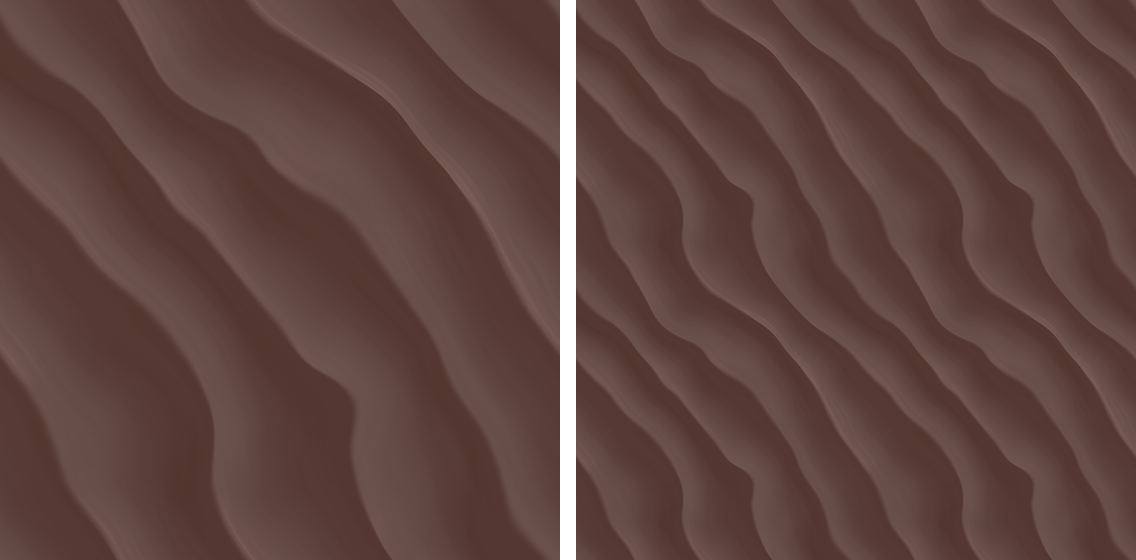
Left, the tile; right, the same tile 2 across and 2 down.
Give the GLSL for this texture, as a WebGL 1 fragment shader.

```glsl
precision highp float;
uniform vec2 u_resolution;

float hash(vec2 cell) {
  return fract(sin(dot(cell, vec2(127.1, 311.7))) * 43758.5453);
}

// Value noise that wraps after a whole number of cells
float noise(vec2 p, vec2 period, float seed) {
  vec2 i = floor(p), f = fract(p);
  f = f * f * f * (f * (f * 6.0 - 15.0) + 10.0);
  vec2 a = mod(i, period) + seed, b = mod(i + 1.0, period) + seed;
  return mix(mix(hash(a), hash(vec2(b.x, a.y)), f.x),
             mix(hash(vec2(a.x, b.y)), hash(b), f.x), f.y);
}

float tileNoise(vec2 uv, float cells, float seed) {
  return noise(uv * cells, vec2(cells), seed);
}

// Noise drawn out along the ridges
float streakNoise(vec2 flow, vec2 cells, float seed) {
  return noise(flow * cells, cells, seed);
}

void main() {
  vec2 uv = gl_FragCoord.xy / u_resolution;

  // Bend the diagonal ridges; the whole-number shear keeps the tile closed
  float bend = 0.65 * (tileNoise(uv, 3.0, 7.0) - 0.5)
             + 0.28 * (tileNoise(uv, 6.0, 23.0) - 0.5)
             + 0.04 * (tileNoise(uv, 13.0, 41.0) - 0.5);
  vec2 flow = vec2(4.0 * uv.x + 3.0 * uv.y + bend, uv.x + uv.y);

  float broad = streakNoise(flow, vec2(7.0, 11.0), 3.0) - 0.5;
  float medium = streakNoise(flow, vec2(22.0, 17.0), 59.0) - 0.5;
  float fine = streakNoise(flow, vec2(57.0, 26.0), 83.0) - 0.5;
  float patches = smoothstep(0.4, 0.85, tileNoise(uv, 5.0, 97.0));

  // Each ridge has an abrupt lower flank and a long fading upper one
  float across = fract(flow.x);
  float softness = mix(0.1, 0.025, smoothstep(0.2, 0.7, tileNoise(uv, 4.0, 131.0)));
  float edge = smoothstep(0.0, softness, across);
  float reach = 0.86 + 0.22 * (tileNoise(uv, 3.0, 151.0) - 0.5);
  float light = edge * (1.0 - smoothstep(0.05, reach, across));
  float body = smoothstep(0.0, 0.12, across) * smoothstep(1.0, 0.85, across);
  light += body * (0.16 * broad + 0.07 * medium + 0.03 * fine);
  light += 0.12 * (tileNoise(uv, 2.0, 173.0) - 0.5);

  // Rosy brushed glow and a thin glint just behind the crest
  float brushed = 0.7 + 0.6 * medium + 0.5 * fine;
  float glow = edge * exp(-across * 6.0) * patches * brushed;
  float glint = edge * exp(-across * 28.0) * patches * (0.7 + fine);

  vec3 shadow = vec3(0.328, 0.218, 0.190);
  vec3 lit = vec3(0.415, 0.320, 0.295);
  vec3 color = mix(shadow, lit, clamp(light, -0.1, 1.1));
  color += glow * vec3(0.075, 0.050, 0.050) + glint * vec3(0.07, 0.06, 0.06);
  gl_FragColor = vec4(color, 1.0);
}
```
